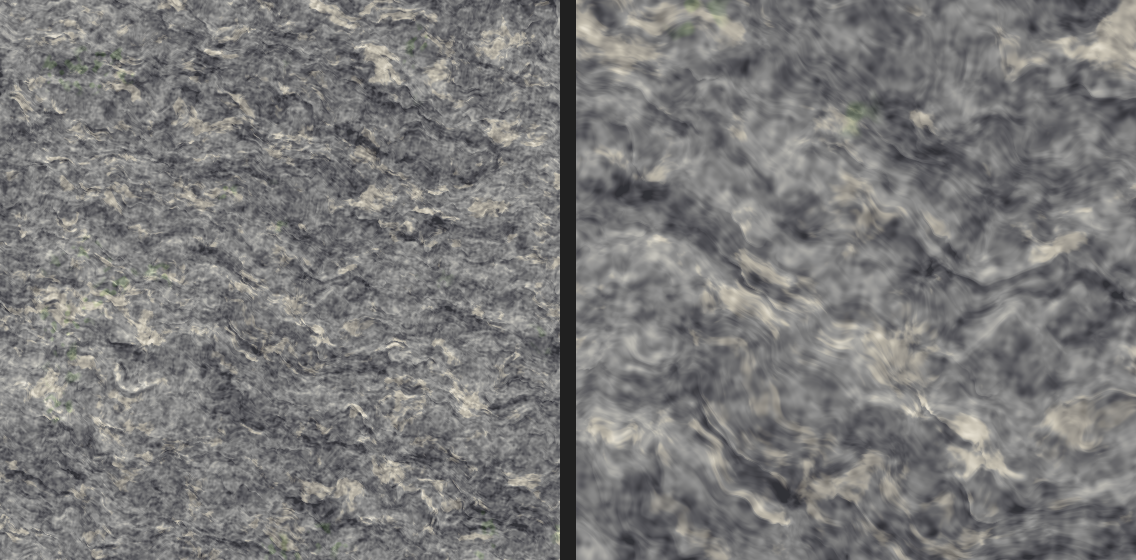
Left: the whole. Right: its middle third, enlarged.
Reproduce this texture procedurally as a Shadertoy shader.

```glsl
// Weathered grey cliff rock with slanting ledges, dark creases and pale tan lichen.

float hash(vec2 p) {
    return fract(sin(dot(p, vec2(127.1, 311.7))) * 43758.5453);
}

float noise(vec2 p) {
    vec2 i = floor(p), f = fract(p);
    f = f * f * (3.0 - 2.0 * f);
    return mix(mix(hash(i), hash(i + vec2(1, 0)), f.x),
               mix(hash(i + vec2(0, 1)), hash(i + vec2(1, 1)), f.x), f.y);
}

float fbm(vec2 p, int octaves) {
    float sum = 0.0, amp = 0.5, total = 0.0;
    for (int i = 0; i < octaves; i++) {
        sum += amp * noise(p);
        total += amp;
        p = mat2(0.8, 0.6, -0.6, 0.8) * p * 2.03 + 11.7;
        amp *= 0.6;
    }
    return sum / total;
}

// Bedding coordinates: tilted down to the right and bent by noise
vec2 bedding(vec2 p) {
    vec2 q = vec2(dot(p, vec2(0.94, -0.34)), dot(p, vec2(0.34, 0.94)));
    return q + 0.13 * (vec2(fbm(p * 5.0, 5), fbm(p * 5.0 + 17.0, 5)) - 0.5);
}

// Rounded lumps meeting in sharp creases
float rockHeight(vec2 p) {
    vec2 q = bedding(p) * vec2(5.0, 9.0);
    float h = 0.0, amp = 0.4;
    for (int i = 0; i < 6; i++) {
        h += amp * abs(2.0 * noise(q) - 1.0);
        q = mat2(0.92, 0.39, -0.39, 0.92) * q * 2.05 + 5.3;
        amp *= 0.58;
    }
    return h;
}

// Broken ledges: x is the lit lip, y the shadow below it
vec2 ledges(vec2 q, float count) {
    float level = q.y * count + 2.0 * fbm(q * count * 0.5 + count, 5);
    float id = floor(level), s = fract(level);
    float lipPart = smoothstep(0.45, 0.8, noise(vec2(q.x * count, id * 7.3)));
    float shadePart = smoothstep(0.45, 0.8, noise(vec2(q.x * count, (id + 1.0) * 7.3)));
    return vec2(lipPart * smoothstep(0.0, 0.05, s) * (1.0 - smoothstep(0.05, 0.3, s)),
                shadePart * smoothstep(0.65, 0.93, s) * (1.0 - smoothstep(0.95, 1.0, s)));
}

void mainImage(out vec4 fragColor, in vec2 fragCoord) {
    vec2 p = fragCoord / iResolution.y;
    vec2 q = bedding(p);

    // Light from above, slightly left
    vec2 toLight = vec2(-0.0007, 0.002);
    float relief = rockHeight(p - toLight) - rockHeight(p + toLight);
    vec2 ledge = 0.8 * ledges(q, 6.0) + 0.7 * ledges(q + 3.1, 15.0) + 0.6 * ledges(q + 7.7, 32.0);

    // Broad tone, relief and ledges
    float tone = 0.484 + 0.28 * (fbm(q * vec2(6.0, 11.0) + 40.0, 5) - 0.5);
    tone += 1.25 * clamp(relief, -0.14, 0.16);
    tone += 0.08 * ledge.x - 0.15 * ledge.y;

    // Gritty chips and grains, turned off the pixel axes
    vec2 grit = mat2(0.8, -0.6, 0.6, 0.8) * p;
    tone += 0.34 * (fbm(q * vec2(38.0, 60.0) + 5.0, 4) - 0.5);
    tone += 0.17 * (noise(grit * 230.0) - 0.5) + 0.17 * (noise(grit * 120.0 + 9.0) - 0.5);

    // Pale crust in small ragged flecks, gathered loosely and on the lips
    float crust = fbm(q * vec2(24.0, 38.0) + 70.0, 5) + 0.3 * (fbm(q * vec2(5.0, 8.0) + 23.0, 3) - 0.5);
    crust += 0.22 * (fbm(grit * 95.0, 2) - 0.5) + 0.1 * ledge.x - 0.12 * ledge.y + 0.8 * relief;
    crust = smoothstep(0.56, 0.72, crust);
    tone += 0.15 * crust;
    tone = clamp(tone, 0.2, 0.88);

    // Bluish shadows, neutral middles, cream lights
    vec3 color = vec3(tone);
    color += vec3(-0.006, -0.005, 0.015) * (1.0 - smoothstep(0.3, 0.52, tone));
    color += vec3(0.008, 0.0, -0.03) * smoothstep(0.52, 0.78, tone);
    color += vec3(0.016, 0.0, -0.028) * crust;

    // Faint traces of moss
    float moss = smoothstep(0.68, 0.76, fbm(p * 8.0 + 90.0, 3)) * smoothstep(0.55, 0.8, noise(grit * 100.0));
    color += vec3(-0.02, 0.015, -0.05) * moss;

    fragColor = vec4(color, 1.0);
}
```
